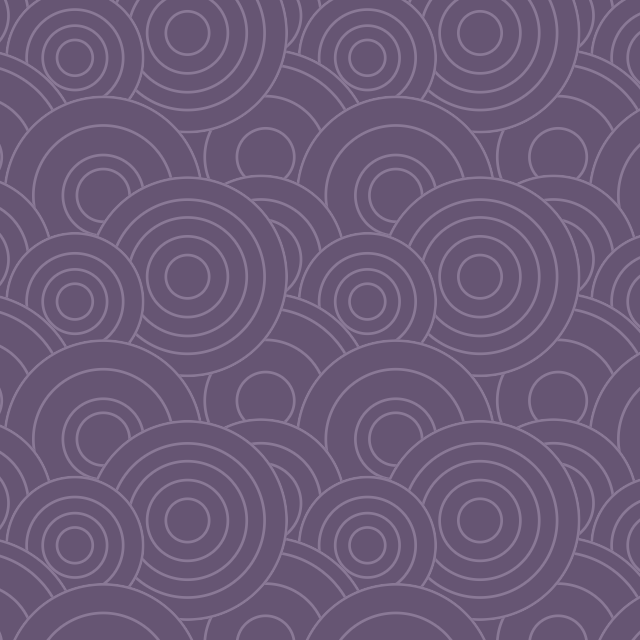
Reproduce this pattern procedurally as a Shadertoy shader.

```glsl
const vec2 TILE = vec2(1.0, 0.8333);
const float TILES_ACROSS = 2.188;

float coverage(float dist, float pixel) {
    return clamp(0.5 - dist / pixel, 0.0, 1.0);
}

// Opaque disc with an outlined rim and inner rings; negative radii are unused
float paintDisc(float ink, vec2 p, float rim, vec4 rings, float pixel) {
    float r = length(p);
    vec4 gaps = abs(r - rings);
    float nearest = min(min(gaps.x, gaps.y), min(gaps.z, gaps.w));
    nearest = min(nearest, abs(r - rim));
    float halfLine = 0.0046;
    float line = coverage(nearest - halfLine, pixel);
    return mix(ink, line, coverage(r - rim - halfLine, pixel));
}

void mainImage(out vec4 fragColor, in vec2 fragCoord) {
    float pixel = TILES_ACROSS / iResolution.y;
    // Measured downward, so that lower rows overlap upper ones
    vec2 p = vec2(fragCoord.x, iResolution.y - fragCoord.y) * pixel;
    p = mod(p, TILE);
    float ink = 0.0;

    for (int row = -2; row <= 0; row++) {
        // Back layer: wide arches
        for (int col = 1; col >= -1; col--) {
            vec2 q = p - vec2(col, row) * TILE;
            ink = paintDisc(ink, q - vec2(0.353, 0.668), 0.337, vec4(0.239, 0.138, 0.090, -1.0), pixel);
        }
        // Middle layer: partly hidden arches
        for (int col = 1; col >= -1; col--) {
            vec2 q = p - vec2(col, row) * TILE;
            ink = paintDisc(ink, q - vec2(0.892, 0.887), 0.286, vec4(0.205, 0.137, -1.0, -1.0), pixel);
        }
        // Front layer: each disc overlaps its right neighbour
        for (int col = 1; col >= -1; col--) {
            vec2 q = p - vec2(col, row) * TILE;
            ink = paintDisc(ink, q - vec2(0.908, 1.370), 0.367, vec4(0.316, 0.208, 0.098, -1.0), pixel);
            ink = paintDisc(ink, q - vec2(0.641, 0.946), 0.339, vec4(0.2635, 0.2025, 0.138, 0.074), pixel);
            ink = paintDisc(ink, q - vec2(0.256, 1.031), 0.2335, vec4(0.165, 0.110, 0.061, -1.0), pixel);
        }
    }

    vec3 color = mix(vec3(0.40, 0.335, 0.45), vec3(0.54, 0.475, 0.59), ink);
    fragColor = vec4(color, 1.0);
}
```
